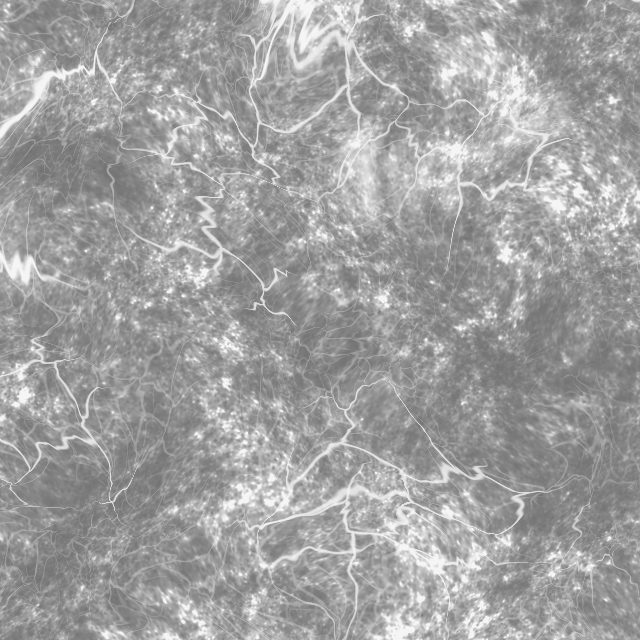
This texture is drawn by a WebGL 1 fragment shader. Its source:

```glsl
precision highp float;
uniform vec2 u_resolution;

const float DARK = 0.435;         // deepest stone tone
const float BODY = 0.125;         // typical rise above it
const float CONTRAST = 0.52;      // spread of the mottling
const float GRAIN = 1.15;         // strength of each mottling octave
const float WHITE = 0.96;         // vein and cloud tone
const float CLOUD_GAIN = 0.62;
const float HALO_GAIN = 0.45;
const float SOFT = 0.0016;        // edge softness
const float WARP = 0.47;          // jaggedness of the veins
const vec4 VEIN_SCALE = vec4(4.2, 9.0, 19.0, 36.0);
const vec4 VEIN_WIDTH = vec4(0.0100, 0.0046, 0.0025, 0.0014);
const vec4 VEIN_GAIN = vec4(1.0, 0.8, 0.42, 0.25);
const mat2 TURN = mat2(0.8, 0.6, -0.6, 0.8);

vec2 hash2(vec2 p) {
  p = vec2(dot(p, vec2(127.1, 311.7)), dot(p, vec2(269.5, 183.3)));
  return fract(sin(p) * 43758.545);
}

// Cellular noise: x is the distance to the cell border, y signed soft blobs
vec2 cells(vec2 p) {
  vec2 base = floor(p), f = fract(p);
  vec2 nearest = vec2(8.0), second = vec2(9.0);
  float blob = 0.0;
  for (int y = -1; y <= 1; y++) {
    for (int x = -1; x <= 1; x++) {
      vec2 cell = vec2(float(x), float(y));
      vec2 h = hash2(base + cell);
      vec2 toPoint = cell + h - f;
      float d2 = dot(toPoint, toPoint);
      if (d2 < dot(nearest, nearest)) {
        second = nearest;
        nearest = toPoint;
      } else if (d2 < dot(second, second)) {
        second = toPoint;
      }
      float k = max(0.0, 1.0 - d2);
      blob += (2.0 * fract(h.x * 17.3 + h.y * 31.7) - 1.0) * k * k * k;
    }
  }
  float gap = dot(second, second) - dot(nearest, nearest);
  return vec2(0.5 * gap / max(length(second - nearest), 0.05), blob);
}

float blobs(vec2 p) { return cells(p).y; }

// Layered sines that bend straight cell borders into ragged paths
vec2 warp(vec2 p) {
  float freq = 12.0;
  for (int i = 0; i < 6; i++) {
    p += WARP / freq * sin(TURN * p.yx * freq + vec2(1.7, 4.1) * float(i + 1));
    p = TURN * p;
    freq *= 1.95;
  }
  return p;
}

// Mottling from coarse blotches down to fine grain, centred on zero
float mottle(vec2 p) {
  float sum = 0.0, freq = 5.0;
  for (int i = 0; i < 7; i++) {
    sum += GRAIN * blobs(p * freq + 13.7 * float(i));
    p = TURN * p;
    freq *= 1.9;
  }
  return sum;
}

// Branching vein: x is the tapering core, y the pale halo
vec2 vein(vec2 p, float scale, float width) {
  float d = cells(p * scale).x / scale;
  float flow = smoothstep(-0.35, 0.8, blobs(p * scale * 0.55 + 7.3));
  float w = width * flow;
  float core = 1.0 - smoothstep(w * 0.25, w + SOFT, d);
  return vec2(core * smoothstep(0.0, 0.3, flow), flow * exp(-d / (width * 4.0)));
}

void main() {
  vec2 p = gl_FragCoord.xy / min(u_resolution.x, u_resolution.y) + 3.0;
  vec2 q = warp(p);
  vec2 drift = p + 0.03 * sin(p.yx * 17.0 + 2.0 * sin(p * 9.0));

  // Stone body
  float speckle = mottle(mix(p, drift, 0.5));
  float tone = DARK + BODY * exp(CONTRAST * speckle);

  // Fibrous pale clouds, wider than tall
  float mass = blobs(drift * vec2(2.1, 3.3)) + 0.45 * blobs(q * 7.0 + 5.1);
  float cloud = smoothstep(0.22, 0.9, mass);
  float fibre = 0.8 * blobs(drift * vec2(64.0, 15.0)) + 0.15 * speckle;
  tone = mix(tone, WHITE, clamp(CLOUD_GAIN * cloud * (1.0 + fibre), 0.0, 1.0));

  // Veins from trunks to hairlines
  vec2 trunk = vein(q, VEIN_SCALE.x, VEIN_WIDTH.x);
  vec2 branch = vein(q + 2.3, VEIN_SCALE.y, VEIN_WIDTH.y);
  vec2 twig = vein(q + 5.9, VEIN_SCALE.z, VEIN_WIDTH.z);
  vec2 hair = vein(q + 8.4, VEIN_SCALE.w, VEIN_WIDTH.w);
  float pale = 0.6 + 1.2 * clamp(trunk.y + 0.5 * cloud, 0.0, 1.0);
  float halo = HALO_GAIN * trunk.y * (1.0 + fibre) + 0.15 * branch.y;
  tone = mix(tone, WHITE, clamp(halo, 0.0, 1.0));
  tone = mix(tone, WHITE, VEIN_GAIN.w * hair.x * pale);
  tone = mix(tone, WHITE, VEIN_GAIN.z * twig.x * pale);
  tone = mix(tone, WHITE, VEIN_GAIN.y * branch.x);
  tone = mix(tone, WHITE, VEIN_GAIN.x * trunk.x);

  gl_FragColor = vec4(vec3(min(tone, WHITE)), 1.0);
}
```
